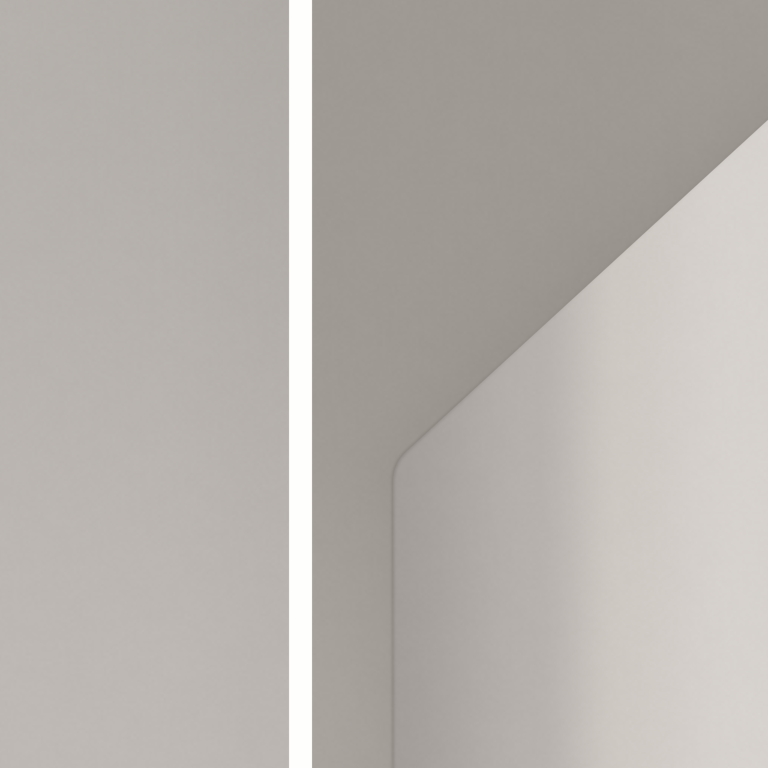
This background is drawn by a WebGL 1 fragment shader. Its source:

```glsl
precision highp float;
// A quiet plaster interior: a pale left wall, a bright vertical light strip,
// and a shaded wall cut by a lit panel with a slanted top edge.
// Built from half-plane distances, smooth gradients and faint sine-hash grain.

uniform vec2 u_resolution;

const vec2 STRIP = vec2(0.3763, 0.4063);
const vec2 PANEL_EDGE = vec2(1.0, 0.844);
const vec2 PANEL_NORMAL = vec2(-0.676, 0.737);
const float PANEL_LEFT = 0.5117;

float hash(vec2 p) {
  return fract(sin(dot(p, vec2(127.1, 311.7))) * 43758.5453);
}

float valueNoise(vec2 p) {
  vec2 cell = floor(p);
  vec2 f = fract(p);
  f = f * f * (3.0 - 2.0 * f);
  float low = mix(hash(cell), hash(cell + vec2(1.0, 0.0)), f.x);
  float high = mix(hash(cell + vec2(0.0, 1.0)), hash(cell + 1.0), f.x);
  return mix(low, high, f.y);
}

// Maximum with a rounded join of width k
float smoothMax(float a, float b, float k) {
  float h = max(k - abs(a - b), 0.0) / k;
  return max(a, b) + 0.25 * h * h * k;
}

// Coverage of the region where the distance is negative
float fill(float dist, float pixel) {
  return 1.0 - smoothstep(-0.75 * pixel, 0.75 * pixel, dist);
}

float panelDistance(vec2 p) {
  float side = PANEL_LEFT - p.x;
  float slant = dot(p - PANEL_EDGE, PANEL_NORMAL);
  return smoothMax(side, slant, 0.018);
}

vec3 leftWall(vec2 p) {
  vec3 low = vec3(0.745, 0.725, 0.708);
  vec3 high = vec3(0.695, 0.677, 0.657);
  vec3 color = mix(low, high, smoothstep(-0.1, 1.05, p.y));
  float nearStrip = smoothstep(0.2, STRIP.x, p.x);
  return color + 0.014 * (1.0 - p.x / STRIP.x) * p.y - 0.012 * nearStrip;
}

vec3 shadedWall(vec2 p, float panel) {
  vec3 low = vec3(0.665, 0.645, 0.622);
  vec3 high = vec3(0.622, 0.602, 0.577);
  vec3 color = mix(low, high, smoothstep(0.0, 0.65, p.y));
  color += 0.012 * smoothstep(0.75, 1.0, p.x) * p.y;
  float contact = exp(-max(panel, 0.0) * 16.0);
  return color - 0.03 * contact;
}

vec3 litPanel(vec2 p) {
  vec3 shade = vec3(0.635, 0.615, 0.597);
  vec3 middle = vec3(0.715, 0.695, 0.677);
  vec3 warm = vec3(0.808, 0.785, 0.765);
  vec3 bright = vec3(0.84, 0.822, 0.803);
  vec3 color = mix(shade, middle, smoothstep(0.49, 0.71, p.x));
  color = mix(color, warm, smoothstep(0.695, 0.81, p.x));
  return mix(color, bright, smoothstep(0.79, 0.97, p.x));
}

void main() {
  vec2 p = gl_FragCoord.xy / u_resolution;
  float pixel = 1.0 / min(u_resolution.x, u_resolution.y);
  float panel = panelDistance(p);

  // Walls and panel
  vec3 color = mix(shadedWall(p, panel), litPanel(p), fill(panel, pixel));

  // Fine dark seam, strongest along the vertical edge and corner
  float seam = exp(-pow(panel / 0.0028, 2.0));
  color -= seam * mix(0.055, 0.015, smoothstep(0.5, 0.75, p.x));
  color = mix(color, leftWall(p), fill(p.x - STRIP.x, pixel));

  // Soft plaster mottling and fine grain
  float grain = valueNoise(p * 256.0) - 0.5;
  float mottle = valueNoise(p * 40.0) - 0.5;
  color += 0.008 * grain + 0.004 * mottle;

  // Light strip
  float center = 0.5 * (STRIP.x + STRIP.y);
  float halfWidth = 0.5 * (STRIP.y - STRIP.x);
  float strip = abs(p.x - center) - halfWidth;
  color = mix(color, vec3(0.995, 0.995, 0.988), fill(strip, pixel));

  gl_FragColor = vec4(clamp(color, 0.0, 1.0), 1.0);
}
```
